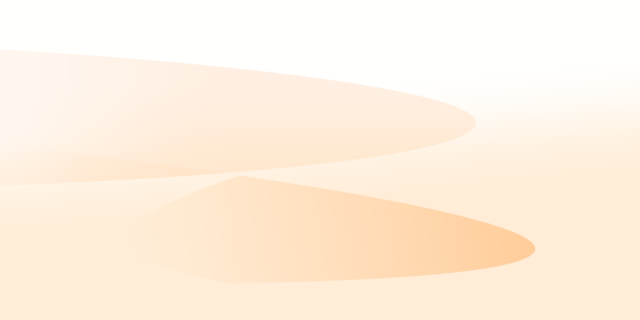
This background is drawn by a Shadertoy shader. Its source:

```glsl
const vec3 WHITE = vec3(1.0, 1.0, 0.997);
const vec3 CREAM = vec3(1.0, 0.928, 0.843);
const vec3 BLUSH = vec3(1.0, 0.938, 0.890);
const vec3 PEACH = vec3(1.0, 0.908, 0.808);
const vec3 PALE = vec3(1.0, 0.968, 0.938);
const vec3 APRICOT = vec3(1.0, 0.800, 0.600);

// Antialiased coverage of the region where field is negative
float coverage(float field) {
    float width = max(fwidth(field), 1e-5);
    return 1.0 - smoothstep(-0.75 * width, 0.75 * width, field);
}

// Ellipse whose long axis is sheared by slope
float shearedEllipse(vec2 p, vec2 center, vec2 radii, float slope) {
    vec2 q = p - center;
    q.y -= slope * p.x;
    return length(q / radii) - 1.0;
}

// Rounded left end of the leaf, with different upper and lower heights
float leftEnd(vec2 p, vec2 tip, float rise, float drop, float reach) {
    float dy = p.y - tip.y;
    float bend = abs(dy) / (dy > 0.0 ? rise : drop);
    return tip.x + reach * pow(bend, 1.6) - p.x;
}

vec3 skyColor(vec2 p) {
    float depth = 0.65 - p.y + 0.098 * p.x;
    return mix(WHITE, CREAM, smoothstep(0.0, 0.42, depth));
}

vec3 leafColor(vec2 p) {
    float along = clamp((p.x - 0.40 + 0.15 * (p.y - 0.25)) / 1.27, 0.0, 1.0);
    return mix(CREAM, APRICOT, pow(along, 1.25));
}

vec3 petalColor(vec2 p) {
    vec3 tint = mix(PEACH, BLUSH, smoothstep(0.44, 0.76, p.y));
    float fade = 1.0 - smoothstep(-0.1, 0.75, p.x);
    return mix(tint, PALE, fade * mix(0.5, 1.0, smoothstep(0.42, 0.60, p.y)));
}

void mainImage(out vec4 fragColor, in vec2 fragCoord) {
    vec2 p = fragCoord / iResolution.y;
    vec3 color = skyColor(p);

    // Lower leaf
    float leafBody = coverage(shearedEllipse(p, vec2(-3.89, 0.3328), vec2(5.5625, 0.305), -0.0659));
    float leafCut = coverage(leftEnd(p, vec2(0.362, 0.237), 0.20, 0.12, 0.344));
    color = mix(color, leafColor(p), leafBody * leafCut);

    // Upper petal, with a faint crease where the leaf passes beneath
    float petal = coverage(shearedEllipse(p, vec2(-1.771, 0.6328), vec2(3.258, 0.2544), -0.0115));
    float crease = 0.10 * leafBody * smoothstep(0.0, 0.4, p.x);
    vec3 petalTint = mix(petalColor(p), APRICOT, crease);
    color = mix(color, petalTint, petal);

    fragColor = vec4(color, 1.0);
}
```
